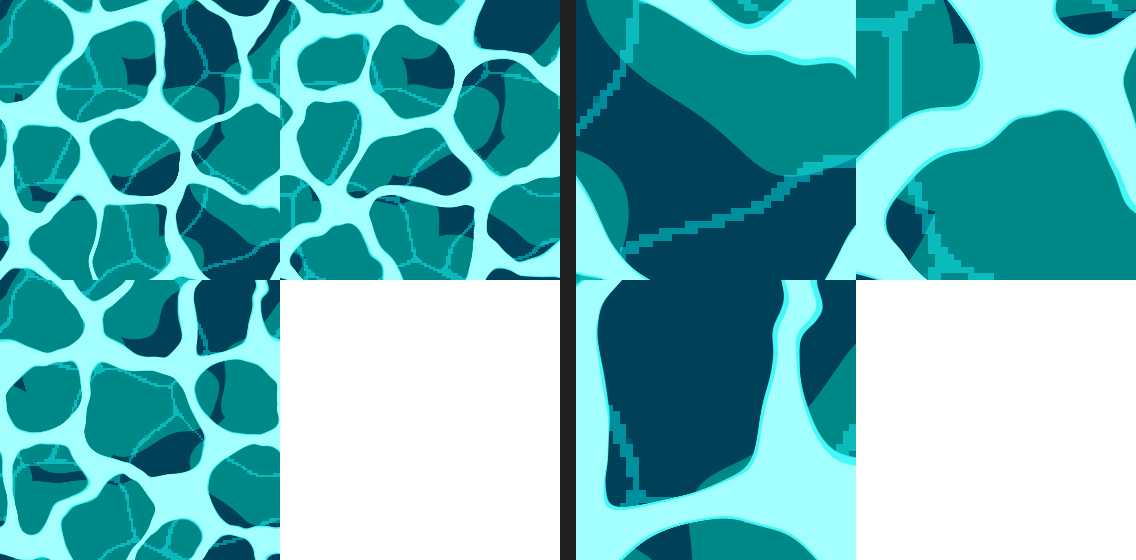
Left, the full canvas; right, a detail of the centre.
Write a WebGL 1 fragment shader that draws this texture.

```glsl
precision highp float;

uniform vec2 u_resolution;

// Colours
const vec3 DEEP = vec3(0.00, 0.25, 0.35);
const vec3 TEAL = vec3(0.00, 0.53, 0.53);
const vec3 VEIN_ON_TEAL = vec3(0.04, 0.73, 0.74);
const vec3 VEIN_ON_DEEP = vec3(0.00, 0.56, 0.61);
const vec3 RIM = vec3(0.27, 0.97, 0.97);
const vec3 FOAM = vec3(0.64, 1.00, 1.00);
const vec3 BLANK = vec3(1.0);

// Sizes, in units of one tile
const float CELLS = 3.0;
const float JITTER = 0.8;
const float FOAM_THIN = 0.0115;
const float FOAM_THICK = 0.0165;
const float FOAM_ROUNDING = 0.10;
const float RIM_WIDTH = 0.0045;
const float VEIN_HALF = 0.0062;
const float VEIN_ROUNDING = 0.02;
const float VEIN_TEXELS = 128.0;
const vec2 BLOB_AXES = vec2(0.245, 0.155);

// Seeds
const float BLOB_SEED = 11.0;
const float VEIN_SEED = 23.0;
const float FOAM_SEED = 37.0;

vec2 hash2(vec2 p, float seed) {
  vec3 h = fract((p.xyx + seed * 7.31 + 31.0) * vec3(0.1031, 0.1030, 0.0973));
  h += dot(h, h.yzx + 33.33);
  return fract((h.xx + h.yz) * h.zy);
}

float gradientAt(vec2 corner, vec2 offset, float period, float seed) {
  float angle = 6.28318 * hash2(mod(corner, period), seed).x;
  return dot(vec2(cos(angle), sin(angle)), offset);
}

// Gradient noise that repeats across the tile
float noise(vec2 q, float period, float seed) {
  vec2 p = q * period;
  vec2 i = floor(p);
  vec2 f = p - i;
  vec2 u = f * f * f * (f * (f * 6.0 - 15.0) + 10.0);
  vec2 e = vec2(1.0, 0.0);
  return mix(
    mix(gradientAt(i, f, period, seed), gradientAt(i + e, f - e, period, seed), u.x),
    mix(gradientAt(i + e.yx, f - e.yx, period, seed), gradientAt(i + 1.0, f - 1.0, period, seed), u.x),
    u.y);
}

vec2 warp(vec2 q, float period, float amount, float seed) {
  return q + amount * vec2(noise(q, period, seed), noise(q, period, seed + 5.0));
}

vec2 sitePoint(vec2 cell, float seed) {
  return cell + 0.5 + JITTER * (hash2(mod(cell, CELLS), seed) - 0.5);
}

// Distance to the nearest cell border, with rounded corners
float borderDistance(vec2 q, float seed, float rounding) {
  vec2 p = q * CELLS;
  vec2 home = floor(p);
  vec2 nearCell = home;
  vec2 nearest = vec2(8.0);
  for (int y = -1; y <= 1; y++) {
    for (int x = -1; x <= 1; x++) {
      vec2 cell = home + vec2(float(x), float(y));
      vec2 r = sitePoint(cell, seed) - p;
      if (dot(r, r) < dot(nearest, nearest)) {
        nearest = r;
        nearCell = cell;
      }
    }
  }
  float total = 0.0;
  for (int y = -2; y <= 2; y++) {
    for (int x = -2; x <= 2; x++) {
      if (x == 0 && y == 0) continue;
      vec2 r = sitePoint(nearCell + vec2(float(x), float(y)), seed) - p;
      float d = dot(0.5 * (nearest + r), normalize(r - nearest));
      total += exp(-d / rounding);
    }
  }
  return -rounding * log(max(total, 1e-36)) / CELLS;
}

// Signed distance to a union of scattered, turned ellipses
float blobDistance(vec2 q) {
  vec2 home = floor(q * CELLS);
  float d = 1.0;
  for (int y = -1; y <= 1; y++) {
    for (int x = -1; x <= 1; x++) {
      vec2 cell = home + vec2(float(x), float(y));
      vec2 r = q - sitePoint(cell, BLOB_SEED) / CELLS;
      float angle = 3.14159 * hash2(mod(cell, CELLS), BLOB_SEED + 3.0).y;
      float c = cos(angle), s = sin(angle);
      r = vec2(c * r.x + s * r.y, c * r.y - s * r.x);
      d = min(d, (length(r / BLOB_AXES) - 1.0) * BLOB_AXES.y);
    }
  }
  return d;
}

float inside(float d, float blur) {
  return 1.0 - smoothstep(-blur, blur, d);
}

void main() {
  // Three tiles and one blank quarter
  vec2 sheet = 2.0 * gl_FragCoord.xy / u_resolution;
  vec2 q = fract(sheet);
  vec2 quarter = floor(sheet);
  float frame = quarter.x + 2.0 * (1.0 - quarter.y);
  float blur = 1.0 / min(u_resolution.x, u_resolution.y);

  // Sea bed patches
  float patches = inside(blobDistance(warp(q, 4.0, 0.13, BLOB_SEED)), blur);
  vec3 color = mix(DEEP, TEAL, patches);

  // Thin veins on a coarse grid
  vec2 texel = (floor(q * VEIN_TEXELS) + 0.5) / VEIN_TEXELS;
  float vein = borderDistance(warp(texel, 6.0, 0.05, VEIN_SEED), VEIN_SEED, VEIN_ROUNDING);
  color = mix(color, mix(VEIN_ON_DEEP, VEIN_ON_TEAL, patches), inside(vein - VEIN_HALF, 0.3 * blur));

  // Foam web, different in each tile
  float seed = FOAM_SEED + 13.0 * frame;
  vec2 bent = warp(warp(q, 4.0, 0.10, seed), 14.0, 0.014, seed + 2.0);
  float swell = noise(q, 5.0, seed + 4.0);
  float halfWidth = mix(FOAM_THIN, FOAM_THICK, min(frame, 1.0)) * (1.0 + 0.8 * swell);
  float foam = borderDistance(bent, seed, FOAM_ROUNDING) - halfWidth;
  float rim = RIM_WIDTH * clamp(0.6 + 1.5 * noise(q, 6.0, seed + 8.0), 0.0, 1.0);
  color = mix(color, RIM, inside(foam, blur));
  color = mix(color, FOAM, inside(foam + rim, blur));

  color = mix(color, BLANK, step(2.5, frame));
  gl_FragColor = vec4(color, 1.0);
}
```
